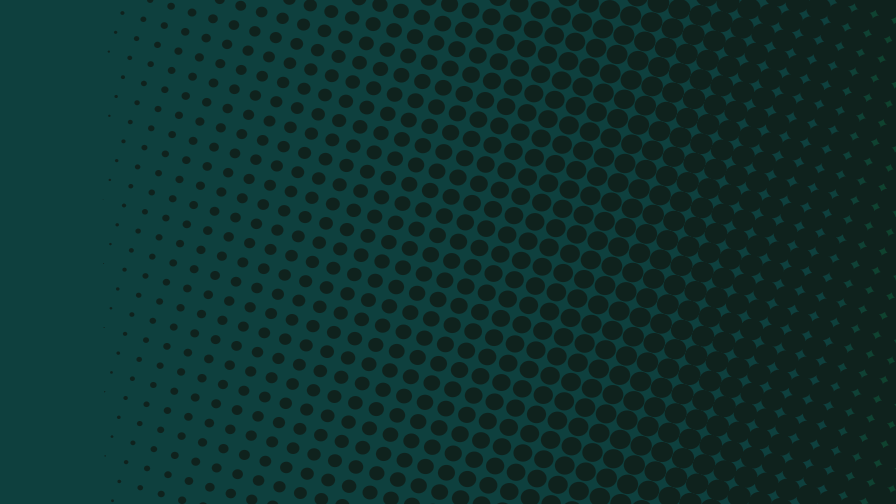
This background is drawn by a Shadertoy shader. Its source:

```glsl
// Halftone field: a tilted lattice of dark dots on teal, growing from left to right
// until they merge and leave only small four-pointed gaps.
// Each pixel takes the nearest dot edge among the surrounding lattice cells.

#define TEAL        vec3(0.055, 0.250, 0.244)  // ground
#define GAP_GREEN   vec3(0.060, 0.260, 0.180)  // ground at the far right
#define DARK        vec3(0.060, 0.133, 0.114)  // dots
#define TILT        radians(18.0)              // clockwise turn of the lattice
#define CELL        vec2(0.04368, 0.04026)     // cell size, in canvas heights
#define ANCHOR      vec2(1.1174, 0.4583)       // centre of one dot
#define FIRST_DOT_X 0.204                      // where dots start to appear
#define GROWTH      0.220                      // squared radius gained per height

// Dot radius in cells: its area grows linearly with x.
float dotRadius(float x) {
    return sqrt(max(GROWTH * (x - FIRST_DOT_X), 0.0));
}

// Signed distance, in cells, to the union of the dots.
float halftone(vec2 p) {
    float c = cos(TILT), s = sin(TILT);
    mat2 toLattice = mat2(c, s, -s, c);
    vec2 q = toLattice * ((p - ANCHOR) / CELL);
    vec2 nearest = floor(q + 0.5);
    float dist = 1e3;
    for (int j = -1; j <= 1; j++) {
        for (int i = -1; i <= 1; i++) {
            vec2 node = nearest + vec2(i, j);
            float centreX = ANCHOR.x + CELL.x * dot(vec2(c, s), node);
            float radius = dotRadius(centreX);
            if (radius > 0.0) dist = min(dist, length(q - node) - radius);
        }
    }
    return dist;
}

void mainImage(out vec4 fragColor, in vec2 fragCoord) {
    vec2 p = fragCoord / iResolution.y;

    // Ground, turning slightly green in the last gaps
    vec3 ground = mix(TEAL, GAP_GREEN, smoothstep(1.62, 1.78, p.x));

    // Dots with an edge one pixel wide
    float pixel = 1.0 / (iResolution.y * CELL.y);
    float cover = clamp(0.5 - halftone(p) / pixel, 0.0, 1.0);

    fragColor = vec4(mix(ground, DARK, cover), 1.0);
}
```
